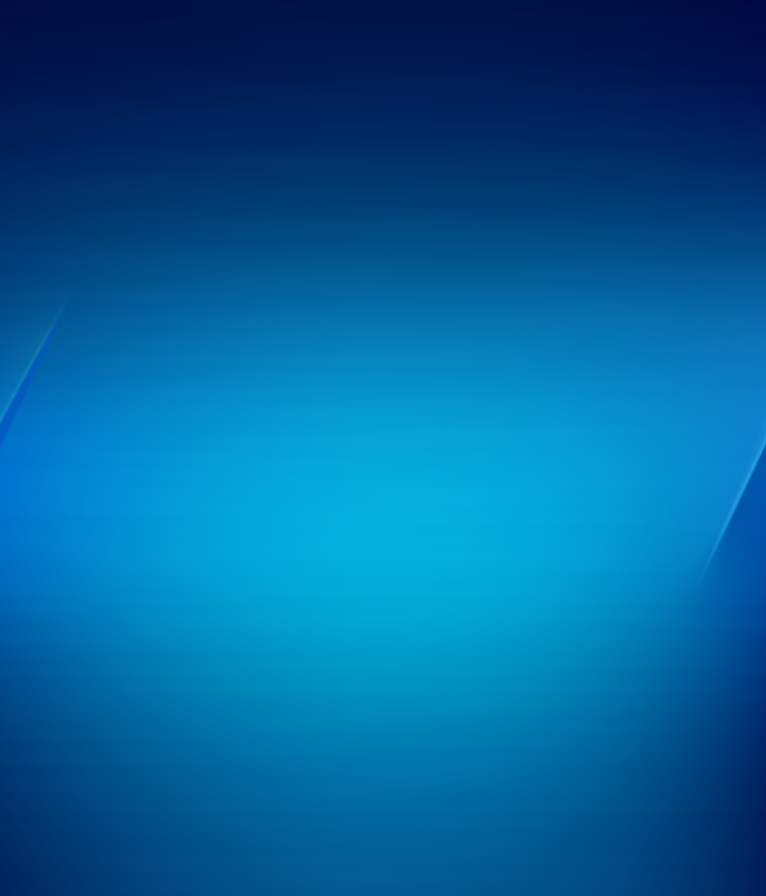
A WebGL 2 fragment shader for this background:

```glsl
#version 300 es
precision highp float;
// Deep blue backdrop with a cyan glow and two slanted glassy blades at the sides.

uniform vec2 u_resolution;
out vec4 fragColor;

// Vertical colour ramps, evenly spaced from bottom to top.
const int STOPS = 9;
const vec3 CENTER[STOPS] = vec3[STOPS](
  vec3(0.01, 0.35, 0.57), vec3(0.00, 0.44, 0.65), vec3(0.00, 0.59, 0.77),
  vec3(0.01, 0.69, 0.86), vec3(0.02, 0.65, 0.84), vec3(0.02, 0.48, 0.71),
  vec3(0.00, 0.28, 0.49), vec3(0.00, 0.14, 0.36), vec3(0.00, 0.07, 0.28));
const vec3 LEFT[STOPS] = vec3[STOPS](
  vec3(0.00, 0.14, 0.36), vec3(0.00, 0.20, 0.43), vec3(0.00, 0.30, 0.56),
  vec3(0.00, 0.43, 0.76), vec3(0.00, 0.44, 0.79), vec3(0.00, 0.32, 0.58),
  vec3(0.00, 0.20, 0.42), vec3(0.00, 0.10, 0.32), vec3(0.00, 0.05, 0.26));
const vec3 RIGHT[STOPS] = vec3[STOPS](
  vec3(0.00, 0.11, 0.34), vec3(0.00, 0.13, 0.37), vec3(0.00, 0.21, 0.49),
  vec3(0.01, 0.37, 0.69), vec3(0.03, 0.46, 0.77), vec3(0.03, 0.42, 0.69),
  vec3(0.00, 0.24, 0.48), vec3(0.00, 0.09, 0.33), vec3(0.00, 0.03, 0.26));

// Falloff from the center towards the left and right edge.
const float LEFT_FALLOFF = 1.8;
const float RIGHT_FALLOFF = 2.3;

// Blades: shared direction, tips in units of the canvas height.
const float ASPECT = 0.8555;
const vec2 BLADE_DIR = vec2(0.426, 0.905);
const vec2 LEFT_TIP = vec2(0.085, 0.681);
const vec2 RIGHT_TIP = vec2(0.777, 0.338);
const float BLADE_TAPER = 0.064;
const float RIDGE_WIDTH = 0.0022;
const vec3 LEFT_BLADE = vec3(0.00, 0.34, 0.75);
const vec3 RIGHT_BLADE = vec3(0.09, 0.54, 0.84);
const vec3 LEFT_SHEEN = vec3(0.02, 0.05, 0.02);
const vec3 RIGHT_SHEEN = vec3(0.02, 0.04, 0.03);
const vec3 RIGHT_SHADE = vec3(0.03, 0.13, 0.10);
const vec3 RIDGE_LIGHT = vec3(0.06, 0.09, 0.06);

// Faint horizontal streaks.
const vec2 STREAK_SCALE = vec2(5.0, 100.0);
const float STREAK_STRENGTH = 0.010;

// Smooth Catmull-Rom lookup in a ramp.
vec3 ramp(vec3 stops[STOPS], float y) {
  float position = clamp(y, 0.0, 1.0) * float(STOPS - 1);
  int i = min(int(position), STOPS - 2);
  float f = position - float(i);
  vec3 a = stops[max(i - 1, 0)];
  vec3 b = stops[i];
  vec3 c = stops[i + 1];
  vec3 d = stops[min(i + 2, STOPS - 1)];
  return b + 0.5 * f * (c - a + f * (2.0 * a - 5.0 * b + 4.0 * c - d
       + f * (3.0 * (b - c) + d - a)));
}

// Soft step with an edge of the given half width.
float edge(float x, float halfWidth) {
  return smoothstep(-halfWidth, halfWidth, x);
}

// Thin soft line.
float ridge(float x) {
  return exp(-x * x / (RIDGE_WIDTH * RIDGE_WIDTH));
}

float hash(vec2 cell) {
  return fract(sin(dot(cell, vec2(127.1, 311.7))) * 43758.5);
}

float noise(vec2 p) {
  vec2 i = floor(p);
  vec2 f = smoothstep(0.0, 1.0, fract(p));
  return mix(mix(hash(i), hash(i + vec2(1, 0)), f.x),
             mix(hash(i + vec2(0, 1)), hash(i + vec2(1, 1)), f.x), f.y);
}

void main() {
  vec2 uv = gl_FragCoord.xy / u_resolution;
  vec2 p = uv * vec2(ASPECT, 1.0);
  float soft = max(0.002, 0.7 / u_resolution.y);
  vec2 normal = vec2(BLADE_DIR.y, -BLADE_DIR.x);

  // Central glow blended into the side ramps
  float side = 2.0 * uv.x - 1.0;
  vec3 color = ramp(CENTER, uv.y);
  if (side < 0.0) color = mix(color, ramp(LEFT, uv.y), pow(-side, LEFT_FALLOFF));
  else color = mix(color, ramp(RIGHT, uv.y), pow(side, RIGHT_FALLOFF));

  // Left blade: teal sheen above a saturated blue sliver
  vec2 q = p - LEFT_TIP;
  float across = dot(q, normal);
  float along = -dot(q, BLADE_DIR);
  float fade = smoothstep(-0.01, 0.10, along);
  float outer = across + BLADE_TAPER * max(along, 0.0);
  color += LEFT_SHEEN * fade * exp(min(outer, 0.0) / 0.04) * edge(-outer, soft);
  float sliver = edge(outer, soft) * edge(-across, soft);
  color = mix(color, LEFT_BLADE, 0.75 * fade * sliver);
  color += RIDGE_LIGHT * fade * 0.6 * ridge(outer + RIDGE_WIDTH);

  // Right blade: pale sliver with a sheen above and a shade below
  q = p - RIGHT_TIP;
  across = dot(q, normal);
  along = dot(q, BLADE_DIR);
  fade = smoothstep(-0.02, 0.12, along);
  outer = across + BLADE_TAPER * max(along, 0.0);
  color += RIGHT_SHEEN * fade * exp(min(outer, 0.0) / 0.06) * edge(-outer, soft);
  float shade = smoothstep(-0.06, 0.12, along) * exp(-max(across, 0.0) / 0.10);
  color -= RIGHT_SHADE * shade * edge(across, mix(0.03, soft, fade));
  sliver = edge(outer, soft) * edge(-across, soft);
  color = mix(color, RIGHT_BLADE, 0.7 * fade * sliver);
  color += RIDGE_LIGHT * fade * ridge(across + RIDGE_WIDTH);

  // Streaks
  color += STREAK_STRENGTH * (noise(uv * STREAK_SCALE) - 0.5);

  fragColor = vec4(clamp(color, 0.0, 1.0), 1.0);
}
```
